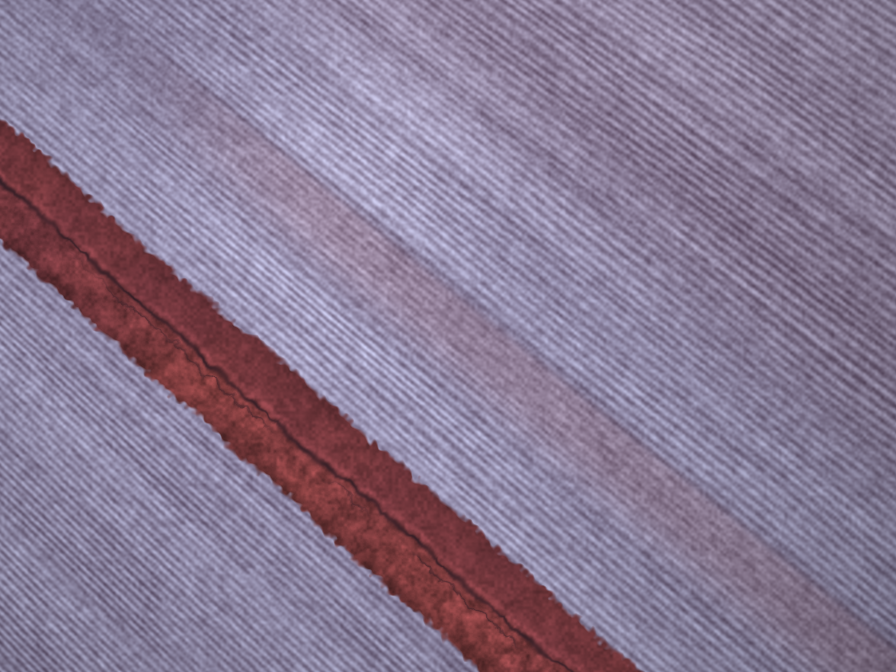
Reproduce this texture procedurally as a Shadertoy shader.

```glsl
// Pale ridged fabric with fanning diagonal rows, crossed by a cracked red strip.
#define ROWS 72.0
#define ROW_DEPTH 0.21
#define GRAIN 0.62
#define STRIP_LOW 0.643
#define STRIP_HIGH 0.822
#define CRACK_AT 0.729
#define GROOVE_COLOR vec3(0.365, 0.315, 0.415)
#define RIDGE_COLOR vec3(0.69, 0.685, 0.81)
#define PINK_TINT vec3(1.04, 0.965, 0.94)
#define MAROON vec3(0.41, 0.195, 0.23)
#define RUST vec3(0.54, 0.255, 0.25)
#define CRACK_COLOR vec3(0.21, 0.12, 0.15)

float hash(vec2 p) {
    vec3 q = fract(p.xyx * 0.1031);
    q += dot(q, q.yzx + 33.33);
    return fract((q.x + q.y) * q.z);
}

float noise(vec2 p) {
    vec2 i = floor(p), f = fract(p);
    f = f * f * (3.0 - 2.0 * f);
    float low = mix(hash(i), hash(i + vec2(1, 0)), f.x);
    float high = mix(hash(i + vec2(0, 1)), hash(i + vec2(1, 1)), f.x);
    return mix(low, high, f.y);
}

float fbm(vec2 p) {
    float sum = 0.0, amp = 0.5;
    for (int i = 0; i < 4; i++) {
        sum += amp * noise(p);
        p = p * 2.03 + 17.1;
        amp *= 0.5;
    }
    return sum / 0.9375;
}

// Constant along each row; the rows fan out slightly toward the right.
float rowCoord(vec2 p) {
    return (p.y + 1.01 * p.x) / (1.0 + 0.18 * p.x);
}

float bump(float x, float center, float width) {
    float d = (x - center) / width;
    return exp(-d * d);
}

vec3 fabric(vec2 p, float c, float along) {
    float pink = smoothstep(0.96, 1.06, c) * (1.0 - smoothstep(1.10, 1.125, c));
    float purple = bump(c, 1.46, 0.13) * smoothstep(0.55, 1.1, p.x);

    // Rows with uneven spacing and strength
    float wander = 0.7 * noise(vec2(c * 24.0, along * 3.0));
    float wave = cos(6.2832 * (c * ROWS + wander));
    float strength = mix(0.65, 1.25, noise(vec2(c * 18.0, along * 4.0 + 7.0)));
    float tone = 0.53 + ROW_DEPTH * wave * strength * (1.0 - 0.5 * pink);

    // Woven speckle and long streaks
    float speckle = 0.6 * noise(p * 230.0) + 0.4 * noise(p * 118.0 + 31.0);
    float flecks = noise(vec2(c * 150.0, along * 65.0));
    tone += GRAIN * (0.65 * (speckle - 0.5) + 0.35 * (flecks - 0.5));
    tone += 0.22 * (noise(vec2(c * 34.0, along * 1.5)) - 0.5);
    tone += 0.12 * (fbm(p * 5.0) - 0.5);

    // Faded bands and bright threads
    tone -= 0.10 * pink + 0.20 * purple;
    tone -= 0.15 * bump(c, 1.118, 0.009) + 0.14 * bump(c, 0.355, 0.022);
    tone += 0.10 * bump(c, 0.89, 0.07);
    float threads = bump(c, 1.57, 0.006) + bump(c, 1.414, 0.006);
    tone += 0.25 * threads * smoothstep(0.85, 1.05, p.x);

    vec3 color = mix(GROOVE_COLOR, RIDGE_COLOR, clamp(tone, -0.15, 1.2));
    float warm = pink * smoothstep(0.15, 0.5, p.x) + 0.55 * smoothstep(1.2, 1.5, c);
    color *= mix(vec3(1.0), PINK_TINT, min(warm, 1.0));

    // Soft light, brightest above the center left
    vec2 fromLight = p - vec2(0.54, 0.66);
    color *= 1.08 - 0.25 * dot(fromLight, fromLight);
    return color + 0.07 * exp(-22.0 * dot(p - vec2(0.51, 0.76), p - vec2(0.51, 0.76)));
}

vec3 redStrip(vec2 p, float c, float along) {
    float rough = fbm(p * 60.0);
    float fine = noise(p * 210.0);

    // Crack line meanders at two scales
    float crackLine = CRACK_AT + 0.018 * pow(p.x, 3.0);
    crackLine += 0.032 * (fbm(vec2(along * 9.0, 2.0)) - 0.5);
    crackLine += 0.014 * (fbm(vec2(along * 55.0, 9.0)) - 0.5);
    float offset = c - crackLine;

    // Dull upper face, warm and coarse lower face
    float lower = 1.0 - smoothstep(-0.008, 0.012, offset);
    float warmth = mix(0.30, 0.68, lower) + 0.5 * (fbm(p * 9.0) - 0.5);
    warmth -= 0.5 * lower * (1.0 - smoothstep(0.0, 0.28, p.x));
    vec3 color = mix(MAROON, RUST, clamp(warmth, 0.0, 1.0));
    color *= 1.0 + mix(0.32, 0.75, lower) * (rough - 0.5) + 0.24 * (fine - 0.5);
    color *= 1.0 - 0.2 * bump(c, STRIP_LOW, 0.022) - 0.12 * bump(c, STRIP_HIGH, 0.025);

    // Lit lip, broken dark fissure and a fainter side fissure
    color *= 1.0 + 0.18 * bump(offset, 0.011, 0.006);
    float width = 0.002 + 0.005 * noise(vec2(along * 32.0, 4.0));
    float fissure = bump(offset, 0.0, width) * (0.55 + 0.45 * noise(p * 45.0));
    float side = bump(offset, -0.018 + 0.025 * (rough - 0.5), 0.003);
    fissure = max(fissure, 0.5 * side * smoothstep(0.4, 0.7, noise(p * 14.0)));
    return mix(color, CRACK_COLOR, fissure);
}

void mainImage(out vec4 fragColor, in vec2 fragCoord) {
    vec2 p = fragCoord / iResolution.y;
    float c = rowCoord(p);
    float along = 0.77 * p.x - 0.64 * p.y + 2.0;

    // Frayed edges where the strip meets the fabric
    float fray = 0.014 * (noise(p * 120.0) - 0.5) + 0.016 * (fbm(p * 14.0) - 0.5);
    float edge = c + fray;
    float strip = smoothstep(STRIP_LOW - 0.005, STRIP_LOW + 0.005, edge)
                * (1.0 - smoothstep(STRIP_HIGH - 0.005, STRIP_HIGH + 0.005, edge));
    vec3 color = mix(fabric(p, c, along), redStrip(p, c, along), strip);
    fragColor = vec4(clamp(color, 0.0, 1.0), 1.0);
}
```
